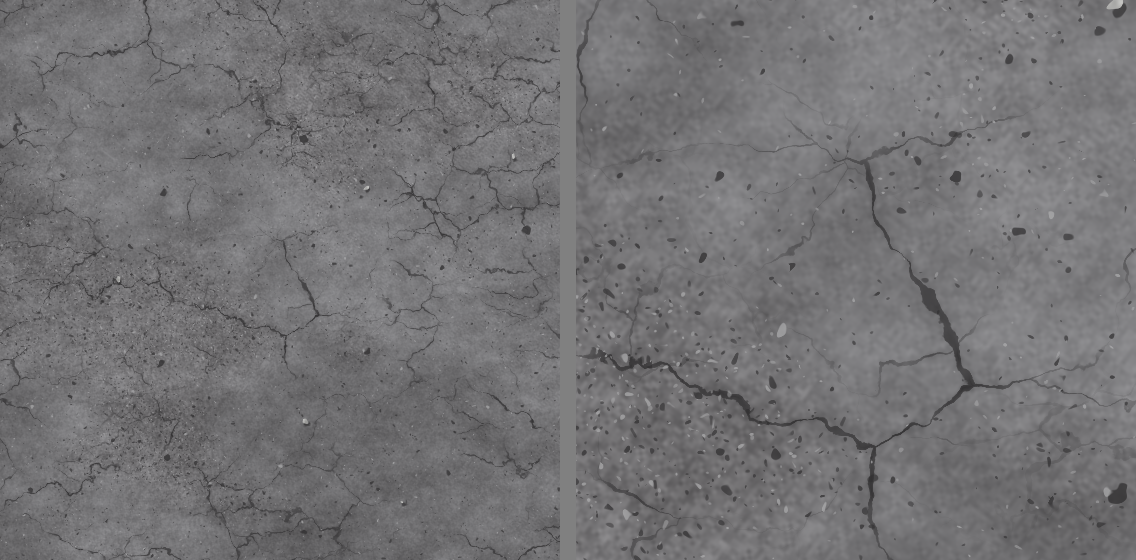
Left, the full canvas; right, a detail of the centre.
Write a Shadertoy shader that draws this texture.

```glsl
// Weathered grey concrete: cloudy stains and rough grain from value noise,
// jagged hairline cracks from warped Voronoi borders, and clustered
// dark pits, pale grit and a few white chips scattered on jittered grids.

#define DARK_GREY vec3(0.338, 0.333, 0.338)
#define LIGHT_GREY vec3(0.524, 0.523, 0.533)
#define PIT_COLOR vec3(0.190, 0.185, 0.190)
#define GRIT_COLOR vec3(0.680, 0.680, 0.685)
#define CHIP_COLOR vec3(0.760, 0.760, 0.750)
#define CRACK_COLOR vec3(0.205, 0.200, 0.205)
#define CRACK_WIDTH 0.0012
#define CRACK_WARP 0.100
#define GRAIN 0.135
#define STAIN_SCALE 3.2

float hash(vec2 p) {
    return fract(sin(dot(p, vec2(127.1, 311.7))) * 43758.55);
}

vec2 hash2(vec2 p) {
    return vec2(hash(p), hash(p + 57.3));
}

float noise(vec2 p) {
    vec2 i = floor(p), f = fract(p);
    f = f * f * (3.0 - 2.0 * f);
    return mix(mix(hash(i), hash(i + vec2(1, 0)), f.x),
               mix(hash(i + vec2(0, 1)), hash(i + vec2(1, 1)), f.x), f.y);
}

float fbm(vec2 p) {
    float sum = 0.0, amplitude = 0.516;
    for (int i = 0; i < 5; i++) {
        sum += amplitude * noise(p);
        p = mat2(1.6, 1.2, -1.2, 1.6) * p + 13.7;
        amplitude *= 0.5;
    }
    return sum;
}

// Distance to the nearest Voronoi border, in cell units
float borderDistance(vec2 p) {
    vec2 cell = floor(p), f = fract(p), nearest = vec2(0);
    float best = 8.0;
    for (int y = -1; y <= 1; y++)
    for (int x = -1; x <= 1; x++) {
        vec2 g = vec2(x, y);
        vec2 r = g + hash2(cell + g) - f;
        if (dot(r, r) < best) { best = dot(r, r); nearest = r; }
    }
    float border = 8.0;
    for (int y = -2; y <= 2; y++)
    for (int x = -2; x <= 2; x++) {
        vec2 g = vec2(x, y);
        vec2 r = g + hash2(cell + g) - f;
        vec2 gap = r - nearest;
        if (dot(gap, gap) > 0.0001)
            border = min(border, dot(0.5 * (r + nearest), normalize(gap)));
    }
    return border;
}

// Crumbling crack line plus a faint dirty halo, fading along its length
float crack(vec2 p, vec2 cells, float seed, float pixel) {
    vec2 warp = vec2(fbm(p * 11.0 + seed), fbm(p * 11.0 + seed + 41.0)) - 0.5;
    vec2 jag = vec2(fbm(p * 65.0 + seed), fbm(p * 65.0 + seed + 23.0)) - 0.5;
    vec2 q = p + CRACK_WARP * warp + 0.016 * jag;
    float d = borderDistance(q * cells + seed) / (0.5 * (cells.x + cells.y));
    float strength = smoothstep(0.40, 0.70, fbm(p * 8.0 + seed + 9.0));
    float width = CRACK_WIDTH * (0.2 + 2.0 * strength * noise(p * 70.0 + seed));
    float line = 1.0 - smoothstep(width - pixel, width + pixel, d);
    float halo = exp(-d / 0.004) * noise(p * 110.0 + seed);
    return strength * (0.75 * line + 0.45 * halo);
}

// One rounded speck per grid cell, present with the given probability
float specks(vec2 p, float cells, float density, float size, float pixel) {
    vec2 q = mat2(0.8, 0.6, -0.6, 0.8) * p * cells, id = floor(q);
    vec2 offset = fract(q) - mix(vec2(0.3), vec2(0.7), hash2(id + 3.1));
    offset *= mix(vec2(0.75), vec2(1.3), hash2(id + 21.9));
    float h = hash(id + 8.7);
    float radius = size * mix(0.4, 1.0, h * h * h);
    float aa = pixel * cells;
    float shape = 1.0 - smoothstep(radius - aa, radius + aa, length(offset));
    return shape * step(hash(id + 71.3), density);
}

void mainImage(out vec4 fragColor, in vec2 fragCoord) {
    vec2 p = fragCoord / iResolution.y;
    float pixel = 0.7 / iResolution.y;

    // Cloudy stains, with worn patches where pits and grit gather
    float stain = fbm(p * STAIN_SCALE + 4.3);
    float mottle = fbm(p * vec2(15.0, 22.0) + 8.0);
    float blotch = fbm(p * vec2(42.0, 58.0) + 15.0);
    float worn = smoothstep(0.36, 0.68, fbm(p * vec2(3.6, 4.6) + 27.0));
    float clump = worn * smoothstep(0.30, 0.66, fbm(p * vec2(13.0, 18.0) + 3.0));
    float tone = 0.63 + 1.05 * (stain - 0.5) + 0.7 * (mottle - 0.5)
               + 0.45 * (blotch - 0.5) - 0.10 * worn;
    vec3 color = mix(DARK_GREY, LIGHT_GREY, clamp(tone, 0.0, 1.0));
    color += vec3(0.003, 0.0, -0.001) * worn;

    // Rough grain on turned lattices, coarser in the worn patches
    vec2 turned = mat2(0.8, 0.6, -0.6, 0.8) * p;
    float grain = 0.6 * noise(turned * 370.0) + 0.4 * noise(turned.yx * 190.0) - 0.5;
    color += GRAIN * (0.7 + 0.6 * worn) * grain;

    // Three families of cracks, wider than tall
    float cracks = max(crack(p, vec2(4.2, 6.5), 5.0, pixel),
                       0.85 * crack(p, vec2(8.0, 13.0), 31.0, pixel));
    cracks = max(cracks, 0.65 * worn * crack(p, vec2(15.0, 23.0), 63.0, pixel));
    color = mix(color, CRACK_COLOR, 0.85 * cracks);

    // Dark pits in four sizes, with ragged rims
    vec2 ragged = p + 0.005 * (vec2(noise(p * 160.0), noise(p * 160.0 + 19.0)) - 0.5);
    float pits = 0.6 * specks(ragged + 0.11, 190.0, 0.05 + 0.30 * clump, 0.30, pixel);
    pits = max(pits, 0.75 * specks(ragged, 120.0, 0.05 + 0.32 * clump, 0.27, pixel));
    pits = max(pits, 0.85 * specks(ragged + 0.37, 62.0, 0.05 + 0.24 * clump, 0.22, pixel));
    pits = max(pits, 0.9 * specks(ragged + 0.71, 21.0, 0.05 + 0.12 * clump, 0.15, pixel));
    color = mix(color, PIT_COLOR, 0.85 * pits);

    // Pale grit
    float grit = 0.7 * specks(ragged + 0.83, 200.0, 0.04 + 0.16 * clump, 0.28, pixel);
    grit = max(grit, specks(ragged + 0.53, 135.0, 0.03 + 0.16 * clump, 0.23, pixel));
    grit = max(grit, specks(ragged + 0.19, 55.0, 0.02 + 0.06 * clump, 0.16, pixel));
    color = mix(color, GRIT_COLOR, 0.7 * grit);

    // Rare white chips, each with a small shadow
    vec2 chipped = ragged + 0.010 * (vec2(noise(p * 90.0), noise(p * 90.0 + 7.0)) - 0.5);
    float shadow = specks(chipped + vec2(-0.004, 0.005), 5.0, 0.20, 0.045, 2.0 * pixel);
    float chip = specks(chipped, 5.0, 0.20, 0.04, pixel);
    color = mix(color, PIT_COLOR, 0.7 * shadow);
    color = mix(color, CHIP_COLOR * (0.8 + 0.3 * noise(p * 260.0)), 0.9 * chip);

    fragColor = vec4(color, 1.0);
}
```
